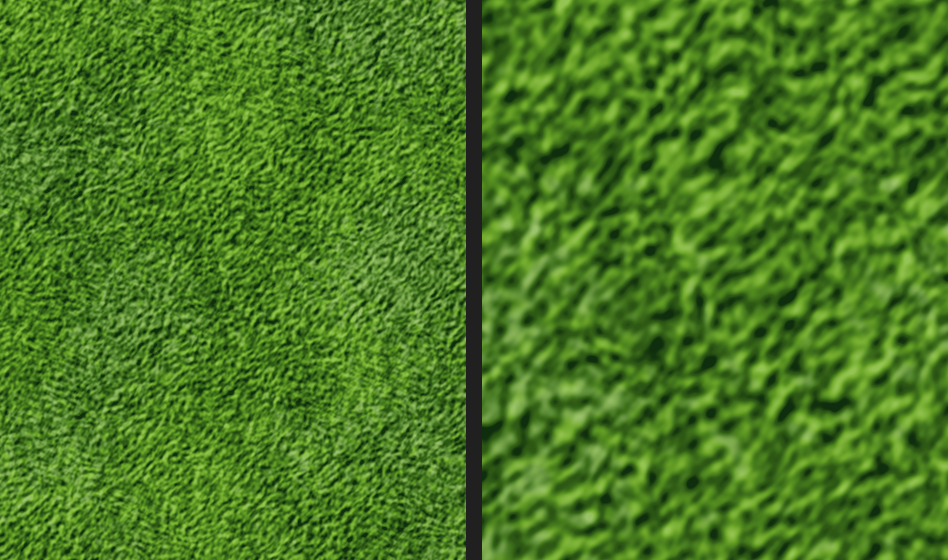
Left: the whole. Right: its middle third, enlarged.
Give the GLSL for this texture, as a WebGL 2 fragment shader.

```glsl
#version 300 es
precision highp float;
// Dense short lawn grass: small tilted tufts, lit from the upper left, with pale and dark patches.

uniform vec2 u_resolution;
out vec4 fragColor;

// Pseudo-random unit vector for a lattice point
vec2 latticeGradient(ivec2 cell) {
  uvec2 h = uvec2(cell + 4096) * 1664525u + 1013904u;
  h.x += h.y * 1664525u;
  h.y += h.x * 1664525u;
  h ^= h >> 16u;
  h.x += h.y * 1664525u;
  h.y += h.x * 1664525u;
  h ^= h >> 16u;
  float angle = float(h.x & 65535u) / 65536.0 * 6.28318;
  return vec2(cos(angle), sin(angle));
}

float gradientNoise(vec2 p) {
  vec2 base = floor(p);
  vec2 f = p - base;
  ivec2 cell = ivec2(base);
  vec2 s = f * f * f * (f * (f * 6.0 - 15.0) + 10.0);
  float a = dot(latticeGradient(cell), f);
  float b = dot(latticeGradient(cell + ivec2(1, 0)), f - vec2(1, 0));
  float c = dot(latticeGradient(cell + ivec2(0, 1)), f - vec2(0, 1));
  float d = dot(latticeGradient(cell + ivec2(1, 1)), f - vec2(1, 1));
  return mix(mix(a, b, s.x), mix(c, d, s.x), s.y);
}

// Noise stretched along a direction; density is cells per canvas height
float strands(vec2 p, float angle, vec2 density) {
  vec2 along = vec2(cos(angle), sin(angle));
  vec2 across = vec2(-along.y, along.x);
  return gradientNoise(vec2(dot(p, along), dot(p, across)) * density);
}

// Tufts leaning one of two ways, chosen by a slowly changing field
float tufts(vec2 p) {
  float lean = smoothstep(-0.3, 0.25, gradientNoise(p * 5.0 + 31.0) + 0.08);
  float falling = strands(p + 3.7, -0.5, vec2(72.0, 108.0));
  float rising = strands(p, 0.72, vec2(66.0, 112.0));
  return mix(falling, rising, lean) / length(vec2(lean, 1.0 - lean));
}

// Colour ramp from deep shade to lit blade tips
vec3 grassColor(float light) {
  vec3 c = mix(vec3(0.06, 0.18, 0.05), vec3(0.18, 0.35, 0.08), smoothstep(-2.3, -1.0, light));
  c = mix(c, vec3(0.26, 0.46, 0.11), clamp((light + 1.0) / 0.72, 0.0, 1.0));
  c = mix(c, vec3(0.33, 0.55, 0.12), clamp((light + 0.28) / 0.65, 0.0, 1.0));
  c = mix(c, vec3(0.45, 0.67, 0.18), clamp((light - 0.37) / 0.95, 0.0, 1.0));
  return mix(c, vec3(0.58, 0.77, 0.32), clamp((light - 1.32) / 1.3, 0.0, 1.0));
}

void main() {
  vec2 p = gl_FragCoord.xy / u_resolution.y;

  // Bend the lattice slightly so rows do not line up
  vec2 q = p + 0.006 * vec2(gradientNoise(p * 19.0), gradientNoise(p * 19.0 + 57.0));

  // Tufts, with shade cast toward the lower right
  float light = 3.1 * tufts(q) - 2.1 * tufts(q + vec2(-0.0042, 0.0046));

  // Fine blades, clumps and broad patches
  light += 1.9 * strands(q + 1.3, 0.9, vec2(125.0, 175.0));
  light += 1.5 * gradientNoise(q * 41.0 + 13.0);
  light += 0.8 * gradientNoise(p * 12.0 + 71.0);
  light += 0.8 * gradientNoise(p * 4.0 + 91.0);

  // Dry, paler blades gather in patches
  float dryness = gradientNoise(p * 3.5 + 23.0) + 0.8 * gradientNoise(q * 60.0 + 5.0);
  dryness += 0.15 * smoothstep(0.45, 0.8, p.x);
  float pale = smoothstep(0.0, 0.4, dryness) * smoothstep(-0.6, 0.8, light);
  vec3 color = grassColor(light) + pale * vec3(0.03, -0.01, 0.11);

  fragColor = vec4(clamp(color, 0.0, 1.0), 1.0);
}
```
